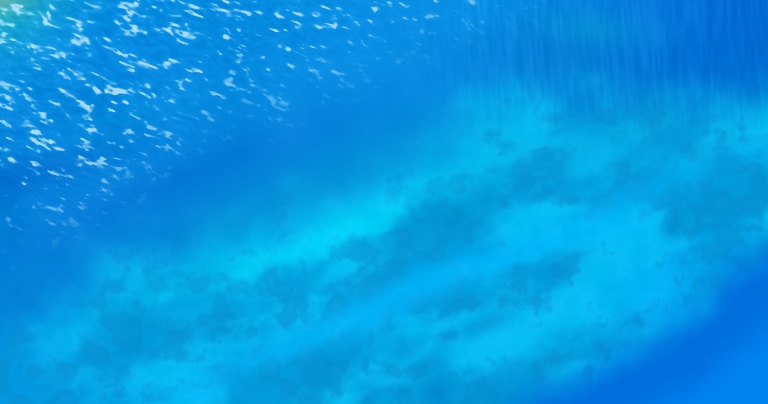
This texture is drawn by a WebGL 1 fragment shader. Its source:

```glsl
precision highp float;
uniform vec2 u_resolution;

float hash(vec2 p) {
  return fract(sin(dot(p, vec2(127.1, 311.7))) * 43758.5453);
}

float noise(vec2 p) {
  vec2 i = floor(p), f = fract(p);
  f = f * f * (3.0 - 2.0 * f);
  return mix(mix(hash(i), hash(i + vec2(1.0, 0.0)), f.x),
             mix(hash(i + vec2(0.0, 1.0)), hash(i + 1.0), f.x), f.y);
}

float fbm(vec2 p) {
  float sum = 0.0, amp = 0.5;
  for (int i = 0; i < 5; i++) {
    sum += amp * noise(p);
    p = mat2(1.6, 1.2, -1.2, 1.6) * p + 3.7;
    amp *= 0.5;
  }
  return sum;
}

vec2 rotate(vec2 p, float a) {
  return vec2(cos(a) * p.x + sin(a) * p.y, cos(a) * p.y - sin(a) * p.x);
}

// Soft elliptical spot, tilted by an angle
float spot(vec2 p, vec2 center, vec2 radius, float angle) {
  vec2 d = rotate(p - center, angle) / radius;
  return exp(-dot(d, d));
}

vec3 deepWater(vec2 p) {
  vec3 col = mix(vec3(0.02, 0.51, 0.85), vec3(0.03, 0.56, 0.89), smoothstep(0.3, 1.0, p.y));
  col = mix(col, vec3(0.0, 0.40, 0.82), 0.85 * smoothstep(1.1, 1.85, p.x) * smoothstep(0.45, 0.95, p.y));
  col = mix(col, vec3(0.0, 0.36, 0.77), 0.6 * spot(p, vec2(0.0, 0.57), vec2(0.28, 0.07), 0.3));
  col = mix(col, vec3(0.02, 0.43, 0.81), 0.45 * spot(p, vec2(0.45, 0.56), vec2(0.5, 0.06), 0.38));
  col = mix(col, vec3(0.04, 0.59, 0.90), 0.6 * spot(p, vec2(0.15, 0.66), vec2(0.35, 0.05), 0.3));
  col = mix(col, vec3(0.0, 0.44, 0.79), 0.5 * spot(p, vec2(1.4, 0.85), vec2(0.26, 0.07), -0.1));
  col = mix(col, vec3(0.02, 0.56, 0.83), 0.75 * spot(p, vec2(1.46, 0.93), vec2(0.13, 0.045), -0.1));
  col = mix(col, vec3(0.12, 0.72, 0.82), spot(p, vec2(0.0, 1.0), vec2(0.18, 0.12), 0.5));
  return mix(col, vec3(0.55, 0.70, 0.62), 0.7 * spot(p, vec2(0.0, 1.02), vec2(0.09, 0.05), 0.3));
}

vec3 reef(vec2 p, vec2 q) {
  float broad = fbm(q * vec2(5.0, 9.0) + 4.0);
  float fine = fbm(p * 24.0 + 9.0);
  vec3 col = mix(vec3(0.02, 0.61, 0.86), vec3(0.03, 0.74, 0.95), smoothstep(0.3, 0.62, broad));
  col = mix(col, vec3(0.02, 0.60, 0.90), 0.65 * smoothstep(0.55, 0.0, p.x + 0.4 * p.y));

  // Sunlit crest and smooth sand lane
  float wobble = 0.14 * (broad - 0.47);
  float crest = spot(q + vec2(0.0, wobble), vec2(0.92, 0.085), vec2(0.42, 0.075), 0.0);
  float lane = spot(q + vec2(0.0, wobble * 0.6), vec2(1.12, -0.155), vec2(0.75, 0.045), 0.0);
  col = mix(col, vec3(0.01, 0.83, 0.98), 0.95 * crest);
  col = mix(col, vec3(0.01, 0.72, 0.99), 0.85 * lane);
  col = mix(col, vec3(0.01, 0.68, 0.98), 0.65 * spot(p, vec2(1.68, 0.3), vec2(0.2, 0.1), 0.5));

  // Coral patches in the rougher ground
  float rough = 1.0 - 0.85 * lane - 0.5 * crest;
  float patches = smoothstep(0.5, 0.68, fine * 0.65 + (1.0 - broad) * 0.4);
  col = mix(col, vec3(0.0, 0.53, 0.78), 0.6 * patches * rough);
  col = mix(col, vec3(0.01, 0.56, 0.80), 0.65 * spot(p, vec2(1.12, 0.46), vec2(0.09, 0.035), 0.4));
  col = mix(col, vec3(0.01, 0.54, 0.80), 0.6 * spot(p, vec2(1.2, 0.2), vec2(0.09, 0.025), 0.4));
  col = mix(col, vec3(0.0, 0.53, 0.79), 0.7 * spot(p, vec2(1.665, 0.435), vec2(0.027), 0.0));
  col = mix(col, vec3(0.0, 0.53, 0.80), 0.7 * spot(p, vec2(1.08, 0.025), vec2(0.03), 0.0));
  return col + 0.08 * (fine - 0.47);
}

void main() {
  vec2 p = gl_FragCoord.xy / u_resolution.y;
  vec2 q = rotate(p, 0.4);
  float drift = fbm(p * 7.0) - 0.47;
  vec3 col = deepWater(p) + 0.06 * drift;

  // Shallow bank with a teal margin
  float rim = 0.2 - 0.2 * smoothstep(1.3, 2.1, q.x) + 0.2 * drift;
  float bank = 1.0 - smoothstep(-0.12, 0.08, q.y - rim);
  col = mix(col, reef(p, q), bank);
  float margin = spot(q, vec2(0.95, 0.19), vec2(0.45, 0.07), 0.0)
               + 0.7 * spot(p, vec2(1.55, 0.66), vec2(0.4, 0.07), 0.25);
  col = mix(col, vec3(0.02, 0.59, 0.83), 0.55 * margin);

  // Channel and pale shelf in the lower right
  float slope = (p.y - 0.64 * (p.x - 1.33)) * 0.84 + 0.08 * drift;
  col = mix(col, vec3(0.0, 0.43, 0.86), 1.0 - smoothstep(-0.08, 0.08, slope));
  col = mix(col, vec3(0.0, 0.53, 0.95), 0.85 * (1.0 - smoothstep(-0.24, -0.09, slope)));

  // Wind ripples and sun glitter
  float sun = smoothstep(0.0, 0.65, p.y - 0.2 - 0.5 * p.x + 0.15 * drift);
  sun = max(sun, 0.9 * spot(p, vec2(0.55, 1.02), vec2(0.36, 0.2), 0.0));
  vec2 w = rotate(p, -0.4) + 0.012 * (noise(p * 22.0) - 0.5);
  float ripple = 0.65 * noise(w * vec2(38.0, 95.0)) + 0.35 * noise(w * vec2(90.0, 190.0) + 7.0);
  float glint = smoothstep(0.66, 0.9, ripple + 0.08 * sun);
  col += (ripple - 0.5) * vec3(0.10, 0.15, 0.12) * sun;
  col = mix(col, vec3(0.72, 0.88, 0.98), 0.9 * glint * smoothstep(0.0, 0.6, sun));

  // Fine vertical streaks on the far water
  float streak = noise(rotate(p, 0.08) * vec2(150.0, 18.0)) - 0.5;
  col += 0.05 * streak * smoothstep(0.9, 1.3, p.x) * smoothstep(0.6, 0.85, p.y);
  gl_FragColor = vec4(clamp(col, 0.0, 1.0), 1.0);
}
```
